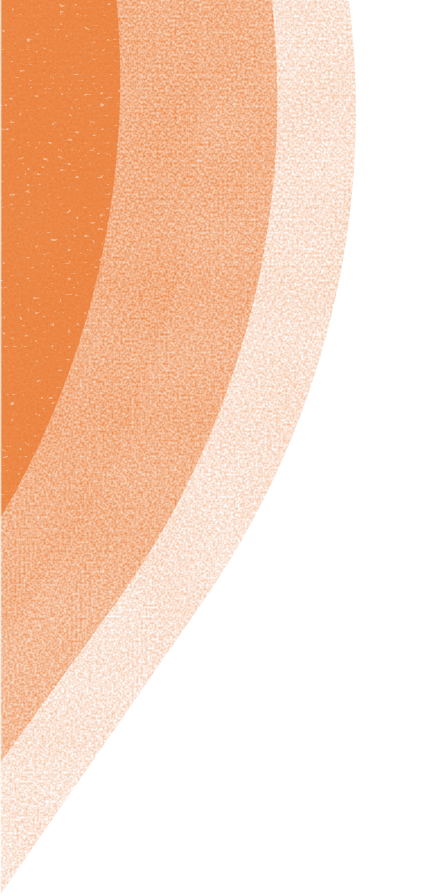
Reproduce this background procedurally as a Shadertoy shader.

```glsl
const vec3 PAPER = vec3(1.0);
const vec3 INK = vec3(0.925, 0.515, 0.25);
const int LAYERS = 4;

// Ink density and grain strength, innermost layer first
const vec4 DENSITY = vec4(0.97, 0.63, 0.60, 0.23);
const vec4 GRAIN = vec4(0.10, 0.48, 0.48, 0.40);

vec2 gradientAt(vec2 cell) {
    float h = fract(sin(dot(cell, vec2(127.1, 311.7))) * 43758.55);
    float angle = 6.28319 * h;
    return vec2(cos(angle), sin(angle));
}

float gradientNoise(vec2 p) {
    vec2 cell = floor(p);
    vec2 f = fract(p);
    vec2 u = f * f * f * (f * (f * 6.0 - 15.0) + 10.0);
    float a = dot(gradientAt(cell), f);
    float b = dot(gradientAt(cell + vec2(1, 0)), f - vec2(1, 0));
    float c = dot(gradientAt(cell + vec2(0, 1)), f - vec2(0, 1));
    float d = dot(gradientAt(cell + vec2(1, 1)), f - vec2(1, 1));
    return mix(mix(a, b, u.x), mix(c, d, u.x), u.y);
}

// Signed distance to a disc whose lower rim runs on as a tangent line
float bulgeDistance(vec2 p, vec2 center, float radius, float slope) {
    vec2 q = p - center;
    vec2 tangentNormal = normalize(vec2(1.0, -slope));
    bool onLine = -q.y > slope * q.x;
    return (onLine ? dot(q, tangentNormal) : length(q)) - radius;
}

float layerDistance(vec2 p, float index) {
    float radius = 0.9635;
    float reach = 0.1341 + 0.0877 * index;
    vec2 center = vec2(reach - radius, 0.9115 - 0.0117 * index);
    return bulgeDistance(p, center, radius, 0.79 - 0.033 * index);
}

float fillMask(float dist, float blur) {
    return 1.0 - smoothstep(-blur, blur, dist);
}

// Fine speckle with a slow mottle
float paperGrain(vec2 p) {
    float fine = gradientNoise(p * 397.0 + 3.7);
    float coarse = gradientNoise(p * 211.0 + 41.3);
    return 0.85 * fine + 0.4 * coarse + 0.12 * gradientNoise(p * 14.0);
}

// Sparse dry flecks, stretched sideways
float dryFlecks(vec2 p) {
    float streak = gradientNoise(p * vec2(110.0, 260.0) + 17.0);
    float breakup = gradientNoise(p * 330.0 + 71.0);
    return smoothstep(0.36, 0.62, streak + 0.45 * breakup);
}

void mainImage(out vec4 fragColor, in vec2 fragCoord) {
    vec2 p = fragCoord / iResolution.y;
    float blur = 0.75 / iResolution.y;

    // Stack the layers from the outside in
    float density = 0.0;
    float grainAmount = 0.0;
    float fade = mix(0.88, 1.0, smoothstep(0.15, 0.5, p.y));
    for (int i = LAYERS - 1; i >= 0; i--) {
        float mask = fillMask(layerDistance(p, float(i)), blur);
        density = mix(density, DENSITY[i] * fade, mask);
        grainAmount = mix(grainAmount, GRAIN[i], mask);
    }

    // Roughen the ink
    float core = fillMask(layerDistance(p, 0.0), blur);
    float ink = density + grainAmount * paperGrain(p);
    ink -= 0.4 * core * dryFlecks(p);

    // Thin pale margin on the left
    float margin = 1.0 - smoothstep(0.0008, 0.0022, p.x);
    ink *= 1.0 - 0.7 * margin;

    fragColor = vec4(mix(PAPER, INK, clamp(ink, 0.0, 1.04)), 1.0);
}
```
